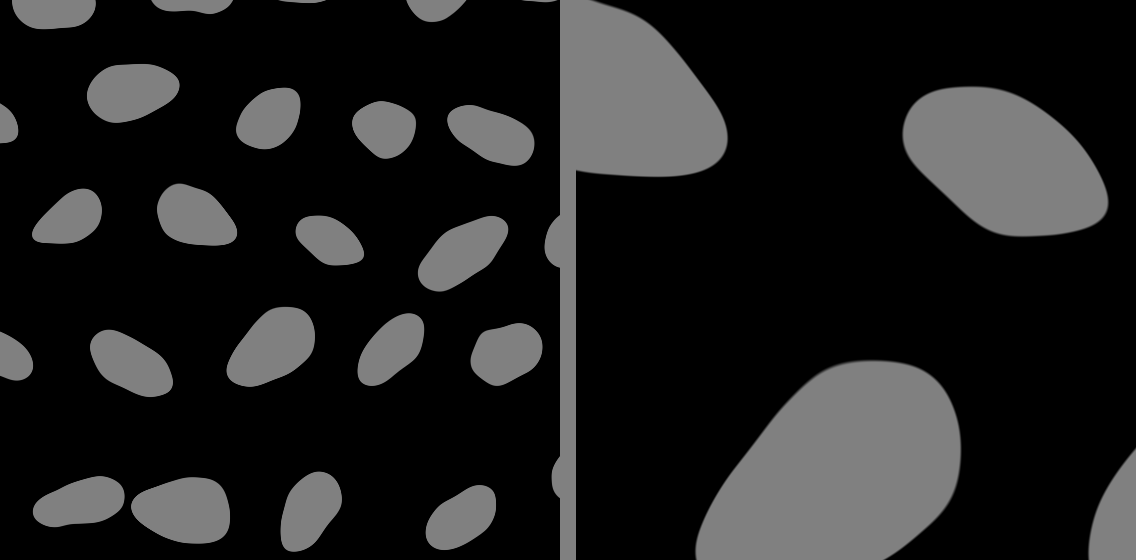
Left, the full canvas; right, a detail of the centre.
Give the GLSL for this pattern, as a three.js fragment shader.

```glsl
varying vec2 vUv;

#define GRID 4.4
#define JITTER vec2(0.30, 0.40)
#define HALF_LENGTH vec2(0.055, 0.092)
#define HALF_WIDTH vec2(0.036, 0.056)
#define TILT 0.75
#define STEEP_SHARE 0.15
#define TAPER 0.28
#define WOBBLE 0.014
#define WOBBLE_SCALE 15.0
#define EDGE 0.001
#define GROUND vec3(0.0)
#define BLOB vec3(0.5)

vec2 hash2(vec2 p) {
  vec2 q = vec2(dot(p, vec2(127.1, 311.7)), dot(p, vec2(269.5, 183.3)));
  return fract(sin(q) * 43758.545);
}

float cornerSlope(vec2 corner, vec2 offset) {
  return dot(hash2(corner) * 2.0 - 1.0, offset);
}

float gradientNoise(vec2 p) {
  vec2 i = floor(p), f = fract(p);
  vec2 u = f * f * f * (f * (f * 6.0 - 15.0) + 10.0);
  vec2 e = vec2(1.0, 0.0);
  float low = mix(cornerSlope(i, f), cornerSlope(i + e, f - e), u.x);
  float high = mix(cornerSlope(i + e.yx, f - e.yx), cornerSlope(i + 1.0, f - 1.0), u.x);
  return mix(low, high, u.y);
}

float ellipseDistance(vec2 p, vec2 r) {
  float k = length(p / r);
  return k * (k - 1.0) / max(length(p / (r * r)), 0.001);
}

float capsuleDistance(vec2 p, vec2 r) {
  return length(vec2(max(abs(p.x) - max(r.x - r.y, 0.0), 0.0), p.y)) - r.y;
}

// One tilted, tapered blob with an uneven outline
float blobDistance(vec2 p, vec2 id) {
  vec2 size = hash2(id + 17.0);
  vec2 pose = hash2(id + 43.0);
  vec2 form = hash2(id + 71.0);

  float angle = 0.1 + TILT * (2.0 * pose.x - 1.0);
  angle += 1.4 * step(pose.y, STEEP_SHARE);
  float c = cos(angle), s = sin(angle);
  vec2 q = vec2(c * p.x + s * p.y, c * p.y - s * p.x);

  vec2 r = vec2(mix(HALF_LENGTH.x, HALF_LENGTH.y, size.x),
                mix(HALF_WIDTH.x, HALF_WIDTH.y, size.y));
  float along = clamp(q.x / r.x, -1.0, 1.0);
  q.y /= 1.0 + TAPER * (2.0 * form.x - 1.0) * along;

  float d = mix(ellipseDistance(q, r), capsuleDistance(q, r), 0.6 * form.y);
  return d + WOBBLE * gradientNoise(p * WOBBLE_SCALE + id * 7.3);
}

// Nearest blob on a staggered, jittered grid
float scatterDistance(vec2 uv) {
  vec2 g = uv * GRID;
  float nearest = 1.0;
  for (int j = -1; j <= 1; j++) {
    float row = floor(g.y) + float(j);
    float stagger = 0.5 * mod(row, 2.0);
    for (int i = -1; i <= 1; i++) {
      vec2 id = vec2(floor(g.x - stagger) + float(i), row);
      vec2 center = id + 0.5 + JITTER * (hash2(id + 5.0) - 0.5);
      center.x += stagger;
      nearest = min(nearest, blobDistance(uv - center / GRID, id));
    }
  }
  return nearest;
}

void main() {
  float cover = 1.0 - smoothstep(-EDGE, EDGE, scatterDistance(vUv));
  gl_FragColor = vec4(mix(GROUND, BLOB, cover), 1.0);
}
```
